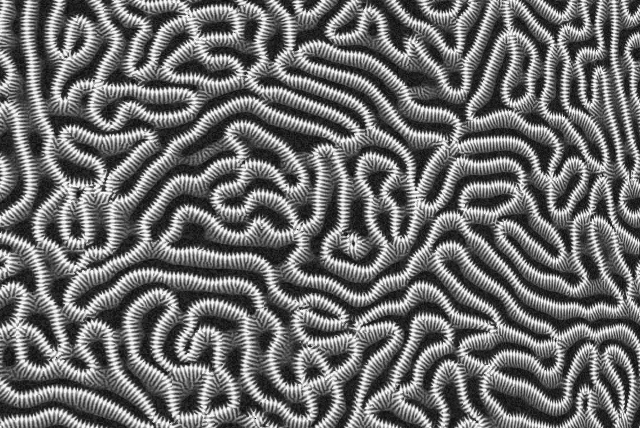
Reproduce this texture procedurally as a WebGL 2 fragment shader.

```glsl
#version 300 es
precision highp float;

uniform vec2 u_resolution;
out vec4 fragColor;

const float TAU = 6.28318;

float hash(vec2 p) {
    vec3 q = fract(p.xyx * vec3(0.1031, 0.1030, 0.0973));
    q += dot(q, q.yzx + 33.33);
    return fract((q.x + q.y) * q.z);
}

float valueNoise(vec2 p) {
    vec2 i = floor(p), f = fract(p);
    f = f * f * (3.0 - 2.0 * f);
    return mix(mix(hash(i), hash(i + vec2(1, 0)), f.x),
               mix(hash(i + vec2(0, 1)), hash(i + vec2(1, 1)), f.x), f.y);
}

// The surface curves away toward the right and the top
vec2 curveAway(vec2 p) {
    float x2 = p.x * p.x;
    return p + vec2(0.055 * x2 * x2, 0.1 * p.y * p.y + 0.04 * x2);
}

// Direction across the walls: turns smoothly, more upright walls below
float waveAngle(vec2 p, float jitter) {
    float turn = valueNoise(p * 6.0 + 31.0) - 0.5;
    return TAU * (0.27 * smoothstep(0.0, 0.7, p.y) + 0.85 * turn + 0.2 * (jitter - 0.5));
}

// Height in x, scaled gradient in yz; walls follow the zero lines
vec3 mazeField(vec2 p, float wavelength, float patchSize) {
    float k = TAU / wavelength;
    vec2 cell = floor(p / patchSize);
    vec3 sum = vec3(0.0);
    float power = 0.0;
    for (int y = -1; y <= 1; y++) {
        for (int x = -1; x <= 1; x++) {
            vec2 id = cell + vec2(x, y);
            vec2 jitter = vec2(hash(id + 11.0), hash(id + 57.0));
            vec2 offset = p - (id + mix(vec2(0.2), vec2(0.8), jitter)) * patchSize;
            float falloff = max(1.0 - dot(offset, offset) / (1.44 * patchSize * patchSize), 0.0);
            float weight = falloff * falloff;
            float angle = waveAngle(id * patchSize, hash(id + 83.0));
            vec2 across = vec2(cos(angle), sin(angle));
            float phase = k * dot(offset, across) + TAU * hash(id + 129.0);
            vec2 spread = -4.0 * falloff * offset / (1.44 * patchSize * patchSize * k);
            sum += vec3(weight * cos(phase), spread * cos(phase) - weight * sin(phase) * across);
            power += weight * weight;
        }
    }
    return sum * inversesqrt(0.5 * power + 1e-4);
}

// Stripes across the walls, blended from small patches tied to the nearest crest
float ribPattern(vec2 p, float wavelength, float mazePatch, float spacing, float ribPatch) {
    vec2 cell = floor(p / ribPatch);
    float k = TAU / spacing;
    vec2 phasor = vec2(0.0);
    for (int y = -1; y <= 1; y++) {
        for (int x = -1; x <= 1; x++) {
            vec2 center = (cell + vec2(x, y) + 0.5) * ribPatch;
            vec3 field = mazeField(center, wavelength, mazePatch);
            float slope = length(field.yz) + 1e-4;
            vec2 uphill = field.yz / slope;
            vec2 along = vec2(-uphill.y, uphill.x);
            vec2 foot = center - uphill * atan(field.x, slope) * wavelength / TAU;
            float stepAngle = TAU / 14.0;
            float snapped = round(atan(along.y, along.x) / stepAngle) * stepAngle;
            float phase = k * (dot(foot, vec2(cos(snapped), sin(snapped)))
                             + dot(p - foot, along));
            vec2 offset = (p - center) / ribPatch;
            float nearCrest = slope * slope / (slope * slope + field.x * field.x);
            float weight = exp(-2.6 * dot(offset, offset)) * (0.05 + nearCrest * nearCrest);
            phasor += weight * vec2(cos(phase), sin(phase));
        }
    }
    return phasor.x / (length(phasor) + 0.02);
}

// Wall brightness: steep on the upper side, long and soft on the lower side
float wallTone(float distanceOut, float facing, float rib) {
    float upper = smoothstep(-0.8, 0.7, facing);
    float teeth = 0.09 * rib * smoothstep(0.0, 0.2, distanceOut) * smoothstep(0.7, 0.4, distanceOut);
    float v = max(distanceOut - teeth, 0.0) / mix(1.1, 0.45, upper);
    float face = exp(-pow(1.5 * v, mix(1.3, 2.6, upper)));
    float crest = exp(-pow(distanceOut / 0.17, 2.0));
    float depth = 0.2 * smoothstep(0.1, 0.5, face);
    return 0.12 + 0.65 * face + 0.16 * crest + depth * (rib - 0.1);
}

void main() {
    vec2 p = gl_FragCoord.xy / u_resolution.y;
    vec2 q = curveAway(p);
    float wavelength = 0.122;
    float mazePatch = 0.145;

    vec3 field = mazeField(q, wavelength, mazePatch);
    float slope = length(field.yz);

    // Zero on a crest, one at the middle of a valley
    float distanceOut = atan(abs(field.x), slope + 1e-4) * 4.0 / TAU;
    vec2 outward = sign(field.x) * field.yz / sqrt(slope * slope + 0.03);
    float facing = dot(outward, vec2(-0.25, 0.97));

    float rib = ribPattern(q, wavelength, mazePatch, 0.0102, 0.02);
    float tone = wallTone(distanceOut, facing, rib);

    // Fine grain and uneven light
    tone += 0.15 * (valueNoise(q * 330.0) - 0.5);
    tone *= 0.96 + 0.06 * valueNoise(p * 3.0);

    fragColor = vec4(vec3(clamp(tone, 0.05, 0.96)), 1.0);
}
```
